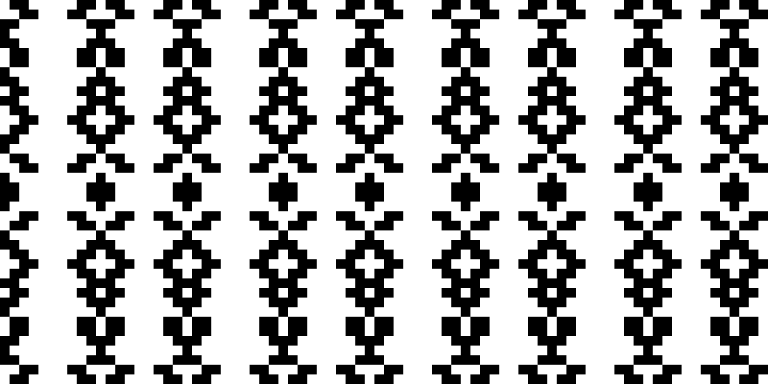
Give the GLSL for this pattern, as a Shadertoy shader.

```glsl
// Black stepped geometric bands on white, paired in columns and mirrored top to bottom.

const float ROWS = 40.0;         // grid cells over the canvas height
const int HALF_ROWS = 20;        // rows on each side of the mirror line
const int PERIOD = 19;           // cells across one pair of bands
const int SECOND_BAND = 10;      // axis of the second band within a pair
const vec3 INK = vec3(0.0);
const vec3 PAPER = vec3(1.0);

// Row kinds, counted outward from the mirror line:
// 0 = stem, 1 = bar, 2 = inner pair, 3 = outer pair
const int ROW_KIND[HALF_ROWS] = int[HALF_ROWS](
    1, 0, 3, 2, 0, 1, 2, 3, 2, 1,
    2, 1, 0, 2, 2, 1, 0, 1, 3, 2);

// Cells between a column and the nearest band axis
int axisDistance(int column) {
    int x = column - PERIOD * int(floor(float(column) / float(PERIOD)));
    return min(min(x, abs(x - SECOND_BAND)), PERIOD - x);
}

// 1 where a grid cell is inked, 0 elsewhere
float cellInk(vec2 cell) {
    int row = int(cell.y);
    int fromMirror = row >= HALF_ROWS ? row - HALF_ROWS : HALF_ROWS - 1 - row;
    int kind = ROW_KIND[clamp(fromMirror, 0, HALF_ROWS - 1)];
    int d = axisDistance(int(cell.x));
    int innerEdge = max(kind - 1, 0);
    return d >= innerEdge && d <= kind ? 1.0 : 0.0;
}

// Area of ink under a square pixel footprint
float inkCoverage(vec2 p, float footprint) {
    vec2 low = p - 0.5 * footprint;
    vec2 a = floor(low);
    vec2 b = floor(p + 0.5 * footprint);
    vec2 blend = clamp((b - low) / footprint, 0.0, 1.0);  // share of cell a
    float lower = mix(cellInk(vec2(b.x, a.y)), cellInk(a), blend.x);
    float upper = mix(cellInk(b), cellInk(vec2(a.x, b.y)), blend.x);
    return mix(upper, lower, blend.y);
}

void mainImage(out vec4 fragColor, in vec2 fragCoord) {
    float cellsPerPixel = ROWS / iResolution.y;
    float ink = inkCoverage(fragCoord * cellsPerPixel, cellsPerPixel);
    fragColor = vec4(mix(PAPER, INK, ink), 1.0);
}
```
